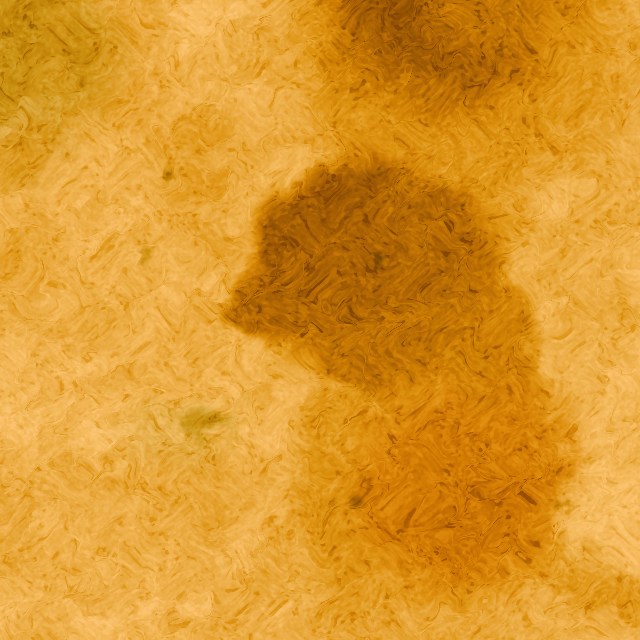
This texture is drawn by a WebGL 1 fragment shader. Its source:

```glsl
precision highp float;
uniform vec2 u_resolution;

vec2 hash2(vec2 p) {
  return fract(sin(vec2(dot(p, vec2(127.1, 311.7)), dot(p, vec2(269.5, 183.3)))) * 43758.545);
}

// Smooth cellular noise: random cell values blended by distance to their seeds
float cells(vec2 p) {
  vec2 id = floor(p), f = fract(p);
  float sum = 0.0, total = 0.0;
  for (int y = -1; y <= 1; y++) {
    for (int x = -1; x <= 1; x++) {
      vec2 o = vec2(float(x), float(y));
      vec2 seed = hash2(id + o);
      vec2 d = o + seed - f;
      float w = exp(-8.0 * dot(d, d));
      sum += w * hash2(id + o + 57.0).x;
      total += w;
    }
  }
  return sum / total;
}

// Soft-edged ellipse
float blot(vec2 p, vec2 center, vec2 radius, float soft) {
  return 1.0 - smoothstep(1.0 - soft, 1.0 + soft, length((p - center) / radius));
}

// Sparse dark specks, a few of them per canvas
float specks(vec2 p) {
  vec2 id = floor(p);
  vec2 h = hash2(id + 9.0);
  float d = length(fract(p) - 0.25 - 0.5 * h);
  return step(0.8, hash2(id + 31.0).y) * (1.0 - smoothstep(0.02, 0.11, d));
}

// Tone 0 is bare paper, 5 is the deepest stain
vec3 amber(float t) {
  vec3 c = mix(vec3(0.96, 0.73, 0.37), vec3(0.91, 0.66, 0.24), clamp(t, -0.5, 1.0));
  c = mix(c, vec3(0.87, 0.58, 0.07), clamp(t - 1.0, 0.0, 1.0));
  c = mix(c, vec3(0.81, 0.50, 0.01), clamp(t - 2.0, 0.0, 1.0));
  c = mix(c, vec3(0.72, 0.42, 0.01), clamp(t - 3.0, 0.0, 1.0));
  return mix(c, vec3(0.62, 0.35, 0.01), clamp(t - 4.0, 0.0, 2.0));
}

void main() {
  vec2 uv = gl_FragCoord.xy / u_resolution;

  // Wobbling coordinates for ragged stain borders
  vec2 p = uv + 0.06 * (vec2(cells(uv * 8.0), cells(uv * 8.0 + 40.0)) - 0.5);
  p += 0.025 * (vec2(cells(uv * 32.0 + 7.0), cells(uv * 32.0 + 80.0)) - 0.5);

  // Paper mottling, drawn out along a rising diagonal
  vec2 q = mat2(0.87, -0.5, 0.5, 0.87) * p * vec2(0.85, 1.15);
  float cloud = cells(q * 7.0 + 3.0) - 0.5;
  float mottle = cells(q * vec2(18.0, 27.0) + 11.0) - 0.5;
  float tone = 0.7 + 1.1 * cloud + 0.9 * mottle;
  tone += 0.5 * (uv.y - 0.5) * (1.0 - uv.x);
  tone = mix(tone, -0.1, 0.8 * blot(p, vec2(0.97, 0.2), vec2(0.1, 0.09), 0.7));
  tone = mix(tone, 1.9, blot(p + vec2(0.0, 0.4 * (p.x - 0.93)), vec2(0.95, 0.09), vec2(0.15, 0.035), 0.8));

  // Golden halos
  tone = mix(tone, 2.2 + 0.7 * cloud, blot(p, vec2(0.74, 0.92), vec2(0.24, 0.19), 0.4));
  tone = mix(tone, 2.0 + 0.9 * cloud, blot(p, vec2(0.67, 0.73), vec2(0.18, 0.17), 0.35));
  tone = mix(tone, 2.1 + 0.7 * cloud, blot(p, vec2(0.66, 0.26), vec2(0.2, 0.23), 0.2));
  tone = mix(tone, 1.5, 0.7 * blot(p, vec2(0.68, 0.03), vec2(0.15, 0.07), 0.7));

  // Deep stains
  float lower = blot(p, vec2(0.72, 0.24), vec2(0.15, 0.17), 0.4);
  tone = mix(tone, 3.2 + 0.6 * cloud, lower);
  tone = mix(tone, 3.0, blot(p, vec2(0.77, 0.43), vec2(0.05, 0.14), 0.4));
  float heart = max(blot(p, vec2(0.59, 0.575), vec2(0.19, 0.165), 0.17),
                    blot(p, vec2(0.45, 0.535), vec2(0.095, 0.08), 0.2));
  tone = mix(tone, 3.9 + 0.8 * cloud + 0.5 * mottle, heart);
  tone += 0.8 * blot(p - vec2(0.0, 0.6 * (p.x - 0.5)), vec2(0.5, 0.65), vec2(0.08, 0.05), 0.7);
  float top = blot(p, vec2(0.7, 1.0), vec2(0.19, 0.16), 0.35);
  tone = mix(tone, 3.8 + 0.7 * cloud, top);
  tone += 1.1 * blot(p + vec2(0.0, 0.6 * (p.x - 0.64)), vec2(0.64, 0.94), vec2(0.12, 0.06), 0.7);

  // Olive mildew and specks
  float mildew = blot(p, vec2(0.01, 0.93), vec2(0.13, 0.15), 0.65);
  float spot = blot(p, vec2(0.32, 0.345), vec2(0.03, 0.018), 0.8);
  float smudge = blot(p, vec2(0.28, 0.335), vec2(0.08, 0.05), 0.8);
  float dots = specks(uv * 6.0 + 0.12 * cells(uv * 70.0));
  tone = mix(tone, 3.0 + cloud + mottle, 0.85 * mildew);
  tone += 1.7 * spot + 0.7 * smudge + 1.6 * dots;

  // Fibrous grain, rougher where the stain is deep
  float depth = clamp(tone / 4.0, 0.0, 1.0);
  vec2 bend = 1.5 * vec2(sin(uv.y * 47.0 + 5.0 * cloud), sin(uv.x * 53.0 + 5.0 * mottle));
  float tuft = cells(uv * 62.0 + bend) - 0.5;
  float fiber = cells(uv * vec2(150.0, 185.0) + 2.0 * bend) - 0.5;
  float dust = cells(uv * 240.0) - 0.5;
  tone += 0.8 * tuft + mix(0.7, 1.5, depth) * fiber + 0.5 * dust;
  tone += mix(0.5, 1.2, depth) * smoothstep(0.2, 0.42, fiber) * smoothstep(-0.1, 0.25, tuft);

  vec3 color = amber(tone);
  color += vec3(-0.07, 0.0, 0.01) * clamp(mildew + spot + 0.4 * smudge + 0.6 * dots, 0.0, 1.0);
  color += vec3(0.02, -0.012, 0.0) * lower;
  gl_FragColor = vec4(color, 1.0);
}
```
